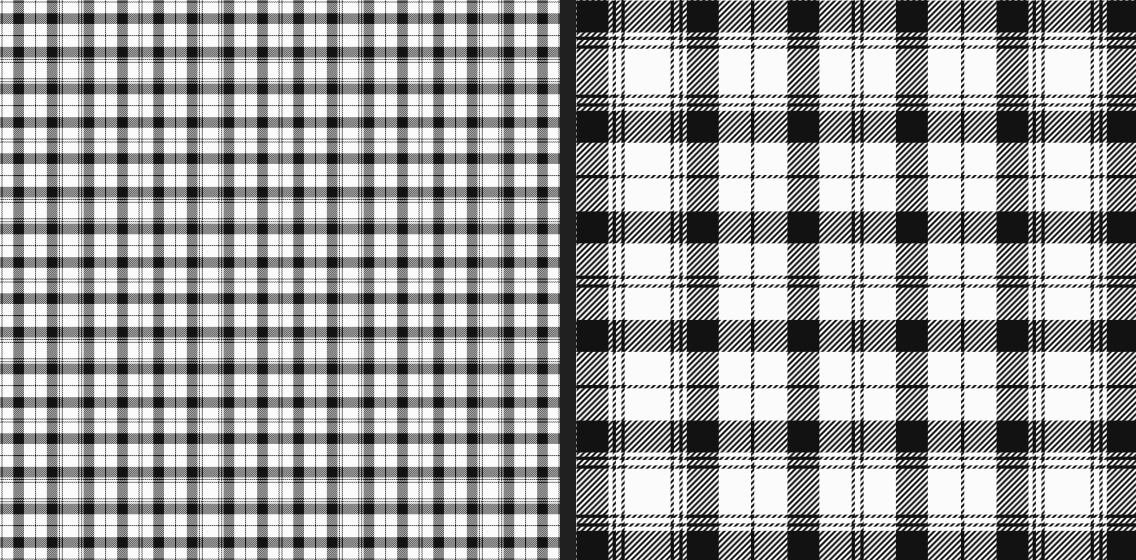
Left: the whole. Right: its middle third, enlarged.
Write a WebGL 1 fragment shader that draws this pattern.

```glsl
precision highp float;
// Black and white tartan: one mirrored stripe sequence is used for both warp and weft.
// A fine diagonal twill decides which thread lies on top, so mixed crossings are hatched.
// Stripes and twill are filtered over the pixel footprint.

uniform vec2 u_resolution;

#define REPEATS 4.0          // setts across and down
#define THREADS 192.0        // length units per sett
#define SHIFT 0.75           // offset of the mirror axis, in threads
#define BAND_HALF 7.3        // half width of the broad bands
#define LINE_HALF 0.75       // half width of the thin lines
#define TWILL_COUNT 288.0    // diagonal ribs across the canvas
#define WHITE vec3(0.985)
#define BLACK vec3(0.07)

// Share of a pixel covered by a stripe centred at the given distance
float stripe(float distanceToAxis, float centre, float halfWidth, float pixel) {
  float d = distanceToAxis - centre;
  float right = clamp(d + 0.5 * pixel, -halfWidth, halfWidth);
  float left = clamp(d - 0.5 * pixel, -halfWidth, halfWidth);
  return (right - left) / pixel;
}

// Dark thread coverage along one axis, mirrored about the middle of each sett
float sett(float position, float pixel) {
  float d = abs(fract(position * REPEATS - SHIFT / THREADS) - 0.5) * THREADS;
  float dark = stripe(d, 25.2, BAND_HALF, pixel);
  dark += stripe(d, 71.2, BAND_HALF, pixel);
  dark += stripe(d, 11.25, LINE_HALF, pixel);   // inner pair
  dark += stripe(d, 15.25, LINE_HALF, pixel);
  dark += stripe(d, 48.0, LINE_HALF, pixel);    // single line
  dark += stripe(d, 94.0, LINE_HALF, pixel);    // pair at the sett border
  return clamp(dark, 0.0, 1.0);
}

// 1 where the warp is on top, 0 where the weft is, fading to even grey when too fine
float twill(vec2 uv) {
  float rib = abs(fract((uv.x - uv.y) * TWILL_COUNT) - 0.5) - 0.25;
  float softness = TWILL_COUNT * (1.0 / u_resolution.x + 1.0 / u_resolution.y);
  return clamp(rib / softness + 0.5, 0.0, 1.0);
}

void main() {
  vec2 uv = gl_FragCoord.xy / u_resolution;
  vec2 pixel = REPEATS * THREADS / u_resolution;

  float warp = sett(uv.x, pixel.x);
  float weft = sett(1.0 - uv.y, pixel.y);
  float dark = mix(weft, warp, twill(uv));

  gl_FragColor = vec4(mix(WHITE, BLACK, dark), 1.0);
}
```
